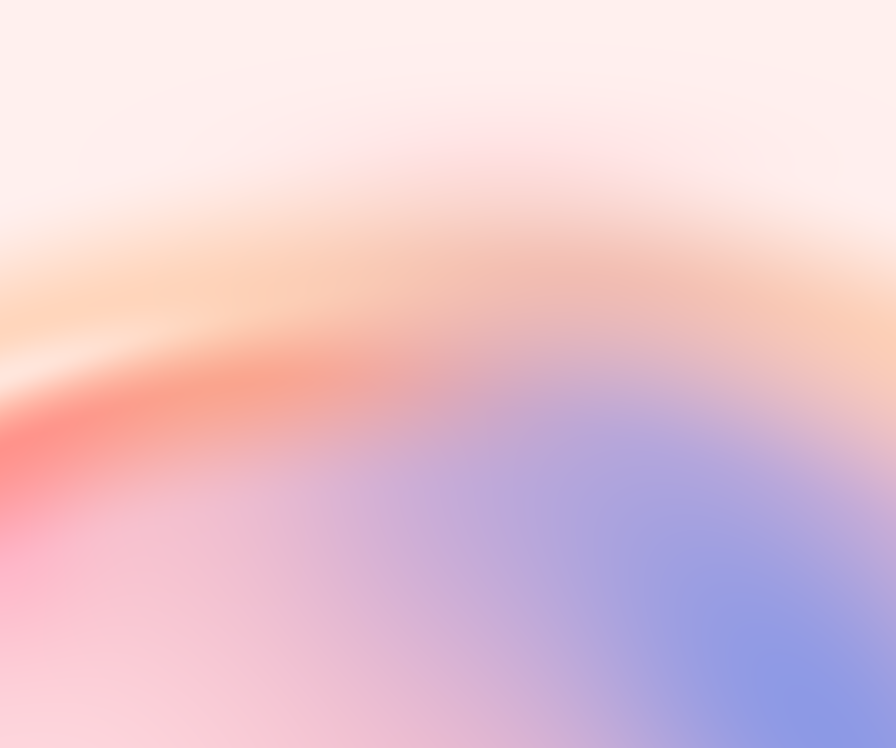
A Shadertoy shader for this background:

```glsl
// Soft pastel arch: a peach band over a coral-rimmed pink body with a blue glow.

const vec3 CREAM      = vec3(1.00, 0.94, 0.935);
const vec3 PEACH      = vec3(1.00, 0.83, 0.72);
const vec3 SALMON     = vec3(0.95, 0.74, 0.69);
const vec3 ROSE       = vec3(1.00, 0.85, 0.86);
const vec3 PINK       = vec3(0.97, 0.75, 0.80);
const vec3 DUSTY_PINK = vec3(0.95, 0.73, 0.80);
const vec3 HOT_PINK   = vec3(1.00, 0.66, 0.75);
const vec3 PALE_PINK  = vec3(1.00, 0.86, 0.88);
const vec3 CORAL      = vec3(1.00, 0.57, 0.54);
const vec3 APRICOT    = vec3(0.98, 0.64, 0.55);
const vec3 LILAC      = vec3(0.80, 0.67, 0.84);
const vec3 BLUE       = vec3(0.55, 0.60, 0.90);

// Bell curve: 1 at zero, fading over the given width
float bell(float x, float width) {
    return exp(-x * x / (width * width));
}

// Rotated elliptical glow
float glow(vec2 p, vec2 centre, vec2 radii, float angle) {
    vec2 d = p - centre;
    float c = cos(angle), s = sin(angle);
    vec2 q = vec2(c * d.x + s * d.y, c * d.y - s * d.x) / radii;
    return exp(-dot(q, q));
}

// Cream sky, peach band and the pale gap beneath its left end
vec3 skyAndBand(vec2 uv, vec2 p) {
    float arch = 0.725 - 0.36 * (uv.x - 0.5) * (uv.x - 0.5);
    vec3 band = mix(PEACH, SALMON, bell(uv.x - 0.65, 0.27));
    vec3 col = mix(CREAM, ROSE, 0.6 * glow(p, vec2(0.68, 0.78), vec2(0.28, 0.08), 0.0));
    col = mix(col, band, smoothstep(-0.1, 0.1, arch - uv.y));

    float gap = bell(uv.y - 0.495 - 0.33 * uv.x, 0.04);
    gap *= 1.0 - smoothstep(0.0, 0.3, uv.x);
    return mix(col, vec3(1.0, 0.91, 0.88), 0.9 * gap);
}

// Pink body with lilac and blue glows and a coral rim along its top edge
vec3 bodyColour(vec2 uv, vec2 p, float depth) {
    vec3 col = mix(PINK, DUSTY_PINK, smoothstep(0.25, 0.6, uv.x));
    col = mix(col, HOT_PINK, 0.9 * glow(p, vec2(0.0, 0.27), vec2(0.11, 0.18), 0.0));
    col = mix(col, PALE_PINK, 0.85 * glow(p, vec2(0.04, -0.06), vec2(0.40, 0.27), 0.0));
    col = mix(col, LILAC, 0.55 * glow(p, vec2(0.59, 0.32), vec2(0.25), 0.0));
    col = mix(col, BLUE, glow(p, vec2(1.10, 0.02), vec2(0.271, 0.644), 0.695));

    vec3 rimColour = mix(CORAL, APRICOT, smoothstep(0.0, 0.25, uv.x));
    float rim = 1.0 - smoothstep(0.03, 0.22, depth);
    rim *= 1.0 - smoothstep(0.25, 0.75, uv.x);
    return mix(col, rimColour, rim);
}

void mainImage(out vec4 fragColor, in vec2 fragCoord) {
    vec2 uv = fragCoord / iResolution.xy;
    vec2 p = vec2(uv.x * 1.193, uv.y);

    // The body edge is crisp on the left and melts away to the right
    float bodyTop = 0.445 + 0.46 * uv.x - 0.48 * uv.x * uv.x;
    float depth = bodyTop - uv.y;
    float softness = mix(0.05, 0.14, smoothstep(0.2, 0.8, uv.x));

    vec3 col = skyAndBand(uv, p);
    col = mix(col, bodyColour(uv, p, depth), smoothstep(-softness, softness, depth));
    fragColor = vec4(col, 1.0);
}
```
